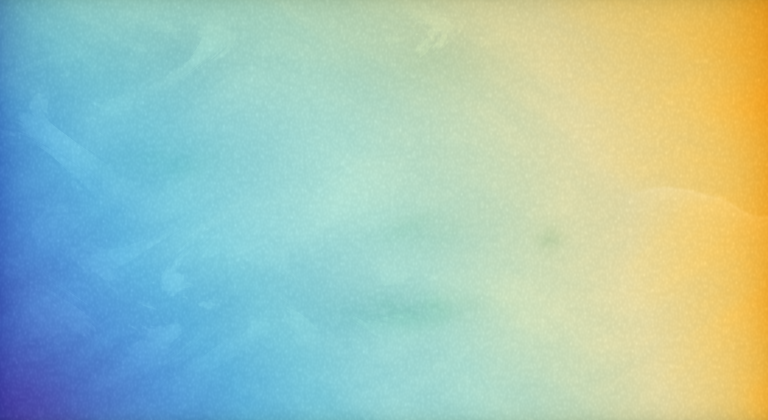
This background is drawn by a WebGL 1 fragment shader. Its source:

```glsl
precision highp float;

uniform vec2 u_resolution;

vec2 hash2(vec2 p) {
  vec3 q = fract(p.xyx * vec3(0.1031, 0.1030, 0.0973));
  q += dot(q, q.yzx + 33.33);
  return fract((q.xx + q.yz) * q.zy);
}

// Soft cellular noise, centred near zero
float softCells(vec2 p) {
  vec2 cell = floor(p);
  vec2 local = p - cell;
  float sum = 0.0;
  for (int j = -1; j <= 1; j++) {
    for (int i = -1; i <= 1; i++) {
      vec2 offset = vec2(float(i), float(j));
      vec2 d = offset + hash2(cell + offset + 57.0) - local;
      sum += exp(-6.0 * dot(d, d));
    }
  }
  return sum - 0.52;
}

// Bends the domain so that cells lose their round outline
vec2 sineWarp(vec2 p, float amount) {
  for (int i = 0; i < 3; i++) {
    p += amount * sin(p.yx * vec2(2.3, 1.9) + vec2(0.7, 2.1));
    amount *= 0.7;
  }
  return p;
}

float clouds(vec2 p) {
  float sum = 0.0;
  float weight = 0.5;
  for (int i = 0; i < 5; i++) {
    sum += weight * softCells(p);
    p = mat2(1.6, 1.2, -1.2, 1.6) * p + 3.7;
    weight *= 0.58;
  }
  return sum;
}

// Soft elliptical patch
float patchMask(vec2 p, vec2 centre, vec2 radius) {
  vec2 q = (p - centre) / radius;
  return exp(-dot(q, q));
}

vec3 blendStop(vec3 from, vec3 to, float a, float b, float t) {
  return mix(from, to, clamp((t - a) / (b - a), 0.0, 1.0));
}

// Violet, blue, aqua, mint, cream and amber
vec3 washRamp(float t) {
  vec3 c = vec3(0.33, 0.31, 0.70);
  c = blendStop(c, vec3(0.31, 0.46, 0.78), -0.22, -0.10, t);
  c = blendStop(c, vec3(0.33, 0.60, 0.85), -0.10, 0.02, t);
  c = blendStop(c, vec3(0.38, 0.71, 0.87), 0.02, 0.13, t);
  c = blendStop(c, vec3(0.48, 0.79, 0.86), 0.13, 0.25, t);
  c = blendStop(c, vec3(0.67, 0.86, 0.81), 0.25, 0.50, t);
  c = blendStop(c, vec3(0.78, 0.86, 0.73), 0.50, 0.65, t);
  c = blendStop(c, vec3(0.89, 0.85, 0.64), 0.65, 0.80, t);
  c = blendStop(c, vec3(0.95, 0.79, 0.41), 0.80, 0.95, t);
  return blendStop(c, vec3(0.96, 0.70, 0.20), 0.95, 1.06, t);
}

// Pale fold with a sharp upper side and a soft lower side
float crease(vec2 uv) {
  float line = 0.54 + 0.012 * sin(uv.x * 38.0) - 0.06 * smoothstep(0.93, 1.0, uv.x);
  float d = uv.y - line;
  float body = smoothstep(0.008, -0.004, d) * exp(min(d, 0.0) * 24.0);
  return body * smoothstep(0.79, 0.87, uv.x);
}

void main() {
  vec2 uv = gl_FragCoord.xy / u_resolution;
  vec2 p = vec2(uv.x * u_resolution.x / u_resolution.y, uv.y);

  // Broad washes and finer torn blotches
  float wash = clouds(sineWarp(p * vec2(2.0, 2.8), 0.22));
  float blotch = clouds(sineWarp(p * vec2(6.0, 8.0) + 11.0, 0.3));
  float slant = mix(0.50, 0.10, uv.x);
  float t = uv.x + (uv.y - 0.5) * slant + 0.045 * wash + 0.015 * blotch;
  vec3 colour = washRamp(t);

  // Slightly duller upper part
  colour *= mix(vec3(1.0), vec3(0.97, 0.965, 0.93), smoothstep(0.65, 1.0, uv.y));

  // Darker stains and pale worn areas
  float stain = patchMask(uv, vec2(0.53, 0.26), vec2(0.09, 0.045));
  stain += 0.55 * patchMask(uv, vec2(0.55, 0.45), vec2(0.06, 0.045));
  stain += 0.7 * patchMask(uv, vec2(0.715, 0.43), vec2(0.018, 0.035));
  stain += 0.5 * patchMask(uv, vec2(0.22, 0.62), vec2(0.08, 0.05));
  stain += 0.4 * patchMask(uv, vec2(0.56, 0.84), vec2(0.08, 0.06));
  colour -= vec3(0.10, 0.055, 0.065) * stain * (0.8 + 1.2 * blotch);

  float worn = patchMask(uv, vec2(0.07, 0.68), vec2(0.08, 0.15));
  worn += patchMask(uv, vec2(0.20, 0.28), vec2(0.12, 0.14));
  worn += patchMask(uv, vec2(0.25, 0.88), vec2(0.06, 0.06));
  worn += patchMask(uv, vec2(0.57, 0.90), vec2(0.06, 0.07));
  worn += patchMask(uv, vec2(0.46, 0.27), vec2(0.09, 0.07));
  float fleck = smoothstep(0.02, 0.20, blotch) - 0.25;
  colour += vec3(0.045, 0.045, 0.03) * worn * fleck;
  colour += vec3(0.025, 0.035, 0.07) * crease(uv);
  colour += 0.025 * wash + 0.012 * blotch;

  // Deepened borders
  float left = exp(-uv.x * 30.0);
  float right = exp((uv.x - 1.0) * 28.0);
  float ends = exp(-uv.y * 45.0) + exp((uv.y - 1.0) * 45.0);
  colour *= mix(vec3(1.0), vec3(0.72, 0.76, 0.90), left);
  colour *= mix(vec3(1.0), vec3(0.97, 0.88, 0.60), right);
  colour *= 1.0 - vec3(0.08, 0.07, 0.09) * ends;

  // Paper tooth
  float grain = softCells(p * vec2(150.0, 110.0)) + 0.6 * softCells(p * 62.0);
  colour += 0.018 * grain;

  gl_FragColor = vec4(clamp(colour, 0.0, 1.0), 1.0);
}
```
